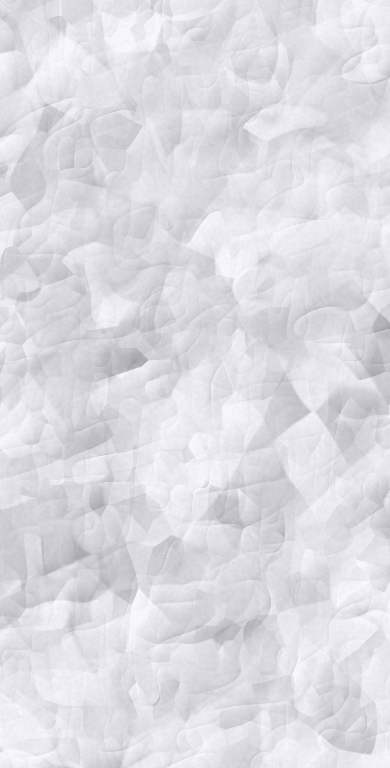
Give the GLSL for this texture, as a Shadertoy shader.

```glsl
vec2 hash22(vec2 p) {
    vec3 q = fract(p.xyx * vec3(0.1031, 0.1030, 0.0973));
    q += dot(q, q.yzx + 33.33);
    return fract((q.xx + q.yz) * q.zy);
}

vec2 noise2(vec2 p) {
    vec2 i = floor(p), f = fract(p);
    f = f * f * (3.0 - 2.0 * f);
    return mix(mix(hash22(i), hash22(i + vec2(1, 0)), f.x),
               mix(hash22(i + vec2(0, 1)), hash22(i + vec2(1, 1)), f.x), f.y);
}

// Bent facets with blended borders: x = lit slope, y = closeness to a crease
vec2 facets(vec2 p, vec2 light, float sharpness) {
    vec2 cell = floor(p);
    float total = 1e-30, squares = 0.0, slope = 0.0;
    for (int y = -1; y <= 1; y++) {
        for (int x = -1; x <= 1; x++) {
            vec2 id = cell + vec2(x, y);
            vec2 d = p - id - 0.1 - 0.8 * hash22(id);
            vec2 shape = hash22(id + 71.0);
            float angle = 6.2832 * shape.x;
            float stretch = dot(d, vec2(cos(angle), sin(angle)));
            float weight = exp(40.0 - sharpness * (dot(d, d) + 1.5 * stretch * stretch));
            float tilt = 1.2 * (fract(shape.x * 7.0) - 0.5);
            float bend = 3.0 * (shape.y - 0.4);
            slope += weight * (tilt + bend * dot(d, light));
            total += weight;
            squares += weight * weight;
        }
    }
    return vec2(slope / total, 1.0 - min(squares / (total * total), 1.0));
}

// Long wrinkle, lit on one side and shaded on the other
float wrinkle(vec2 p, vec2 light) {
    float n = noise2(p).x - 0.5;
    float rise = (noise2(p + 0.1 * light).x - 0.5 - n) / 0.1;
    return -rise * n / (abs(n) + 0.008) * exp(-12.0 * abs(n));
}

// Folds that radiate from scattered pinched points
float pinches(vec2 p, vec2 size) {
    float sum = 0.0;
    for (int i = 0; i < 6; i++) {
        vec2 d = p - size * hash22(vec2(i, 7));
        float r = length(d);
        vec2 ray = d / max(r, 1e-4);
        vec2 fold = noise2(ray * 1.7 + float(i) * 17.0 + r * 5.0);
        float ridge = 0.6 - 1.7 * abs(2.0 * fold.x - 1.0);
        sum += ridge * smoothstep(0.25, 0.7, fold.y) * exp(-12.0 * r) * smoothstep(0.0, 0.02, r);
    }
    return sum;
}

void mainImage(out vec4 fragColor, in vec2 fragCoord) {
    vec2 size = iResolution.xy / iResolution.y;
    vec2 uv = fragCoord / iResolution.y;

    // Bend the creases slightly
    vec2 q = uv + 0.03 * (noise2(uv * 6.0) - 0.5) + 0.009 * (noise2(uv * 24.0 + 9.0) - 0.5);

    // Layers of ever smaller facets and wrinkles, each lengthened its own way
    float shade = 0.7 * pinches(q, size);
    float scale = 6.0;
    for (int i = 0; i < 4; i++) {
        float layer = float(i);
        float angle = 0.9 + 1.25 * layer;
        mat2 turn = mat2(cos(angle), -sin(angle), sin(angle), cos(angle));
        vec2 p = turn * q * scale * vec2(0.75, 1.25) + 40.0 + 13.7 * layer;
        vec2 light = turn * vec2(-0.7, 0.71);

        vec2 vary = noise2(uv * (7.0 + 5.0 * layer) + 31.0 * layer);
        float sharpness = mix(16.0, 70.0, smoothstep(0.2, 0.65, vary.x));
        vec2 facet = facets(p, light, sharpness);
        float crumple = i == 0 ? 1.0 : mix(0.2, 1.6, vary.y);
        float crease = facet.y * (vary.x - 0.5) * 2.4;
        float fold = 1.4 * wrinkle(p * 1.1 + 5.3, light);
        float strength = i == 0 ? 0.55 : 0.95 - 0.12 * layer;
        shade += strength * crumple * (facet.x + crease + fold);
        scale *= 1.75;
    }

    // Paper tone with compressed highlights and fine grain
    float tone = 0.877 + 0.082 * shade;
    tone -= 0.9 * pow(max(tone - 0.88, 0.0), 1.5);
    tone += 0.028 * (noise2(uv * 300.0).x - 0.5);
    vec3 paper = vec3(0.0, -0.002, 0.024) + clamp(tone, 0.6, 0.965);
    fragColor = vec4(paper, 1.0);
}
```
